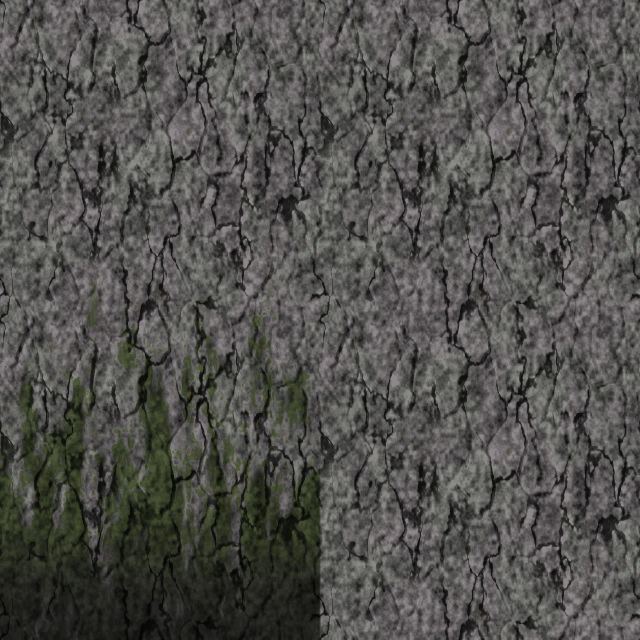
Write a WebGL 1 fragment shader that draws this texture.

```glsl
precision highp float;
// Rough grey tree bark in repeating tiles, with dark moss climbing the lower left.

uniform vec2 u_resolution;

const float TILES = 2.0;
const vec2 PLATE_COUNT = vec2(13.0, 5.0);
const vec2 LIGHT_STEP = vec2(-0.010, 0.007);
const vec3 PINK_GREY = vec3(1.025, 0.985, 0.995);
const vec3 LICHEN_GREY = vec3(1.0, 1.0, 0.975);
const vec3 MOSS_TINT = vec3(0.52, 0.60, 0.36);
const vec3 SOIL_TINT = vec3(0.56, 0.57, 0.51);
const vec3 OCHRE = vec3(0.46, 0.36, 0.22);

float hash(vec2 p) {
  vec3 q = fract(p.xyx * 0.1031);
  q += dot(q, q.yzx + 33.33);
  return fract((q.x + q.y) * q.z);
}

// Lattice cell wrapped to the tile; the half keeps mod away from its seam.
vec2 wrapCell(vec2 cell, vec2 count) {
  return mod(cell + 0.5, count);
}

// Value noise with "count" cells per tile.
float noise(vec2 uv, vec2 count) {
  vec2 p = uv * count;
  vec2 i = floor(p);
  vec2 f = fract(p);
  f = f * f * (3.0 - 2.0 * f);
  vec2 seed = count * 1.7;
  float a = hash(wrapCell(i, count) + seed);
  float b = hash(wrapCell(i + vec2(1.0, 0.0), count) + seed);
  float c = hash(wrapCell(i + vec2(0.0, 1.0), count) + seed);
  float d = hash(wrapCell(i + vec2(1.0, 1.0), count) + seed);
  return mix(mix(a, b, f.x), mix(c, d, f.x), f.y);
}

float fbm(vec2 uv, vec2 count) {
  float sum = 0.0;
  float amplitude = 0.533;
  for (int octave = 0; octave < 4; octave++) {
    sum += amplitude * noise(uv, count);
    amplitude *= 0.5;
    count *= 2.0;
  }
  return sum;
}

// Cellular plates: x is the distance from the border, y a random level.
vec2 plates(vec2 uv, vec2 count) {
  vec2 p = uv * count;
  vec2 base = floor(p);
  float nearest = 8.0;
  float second = 8.0;
  float level = 0.0;
  for (int y = -1; y <= 1; y++) {
    for (int x = -1; x <= 1; x++) {
      vec2 cell = base + vec2(float(x), float(y));
      vec2 id = wrapCell(cell, count);
      vec2 center = cell + vec2(hash(id + 11.3), hash(id + 47.9));
      float d = length(p - center);
      if (d < nearest) {
        second = nearest;
        nearest = d;
        level = hash(id + 83.1);
      } else {
        second = min(second, d);
      }
    }
  }
  return vec2(second - nearest, level);
}

// Bark surface: x height, y plate border distance, z plate level, w lumps.
vec4 barkSurface(vec2 uv) {
  vec2 warp = vec2(fbm(uv, vec2(18.0, 10.0)), fbm(uv + 0.37, vec2(18.0, 10.0))) - 0.5;
  vec2 plate = plates(uv + warp * vec2(0.11, 0.2), PLATE_COUNT);
  float lumps = fbm(uv + 0.61, vec2(26.0, 17.0));
  float height = smoothstep(0.0, 0.25, plate.x) * (0.1 + 0.6 * plate.y) + 0.6 * lumps;
  return vec4(height, plate, lumps);
}

void main() {
  vec2 p = gl_FragCoord.xy / u_resolution;
  vec2 uv = p * TILES;

  // Relief lit from the upper left, with broken gaps between the plates
  vec4 bark = barkSurface(uv);
  float relief = bark.x - barkSurface(uv + LIGHT_STEP).x;
  float grain = fbm(uv + 0.23, vec2(72.0, 60.0)) - 0.5;
  float depth = smoothstep(0.4, 0.75, noise(uv, vec2(17.0, 8.0)));
  float crack = depth * (1.0 - smoothstep(0.02, 0.16, bark.y + 0.2 * grain));
  float tone = 0.375 + 0.22 * (bark.w - 0.5) + 0.46 * grain + 0.04 * (bark.z - 0.5);
  tone += 0.4 * clamp(relief, -0.42, 0.11);
  tone = clamp(tone * (1.0 - 0.62 * crack), 0.06, 0.54);

  // Pinkish wood, pale lichen and a few ochre specks
  float lichen = smoothstep(0.4, 0.6, fbm(uv + 0.79, vec2(12.0, 8.0)));
  vec3 color = tone * mix(PINK_GREY, LICHEN_GREY, lichen);
  float speck = smoothstep(0.95, 0.98, noise(uv + 0.13, vec2(50.0)));
  color = mix(color, OCHRE, 0.5 * speck * (1.0 - crack));

  // Ragged moss that thins upwards and darkens into soil at the foot
  float leftSide = 1.0 - smoothstep(0.498, 0.502, p.x);
  float streaks = fbm(uv + 0.41, vec2(20.0, 6.0)) + 0.5 * grain - 0.15 * relief;
  float threshold = mix(0.28, 0.74, clamp((p.y - 0.1) / 0.44, 0.0, 1.0));
  float moss = leftSide * smoothstep(-0.08, 0.08, streaks - threshold);
  moss *= 1.0 - smoothstep(0.5, 0.6, p.y);
  vec3 mossColor = tone * mix(SOIL_TINT, MOSS_TINT, smoothstep(0.03, 0.18, p.y));
  color = mix(color, mossColor, 0.93 * moss);
  color *= mix(1.0, mix(0.5, 1.0, smoothstep(0.0, 0.25, p.y)), leftSide);

  gl_FragColor = vec4(color, 1.0);
}
```
